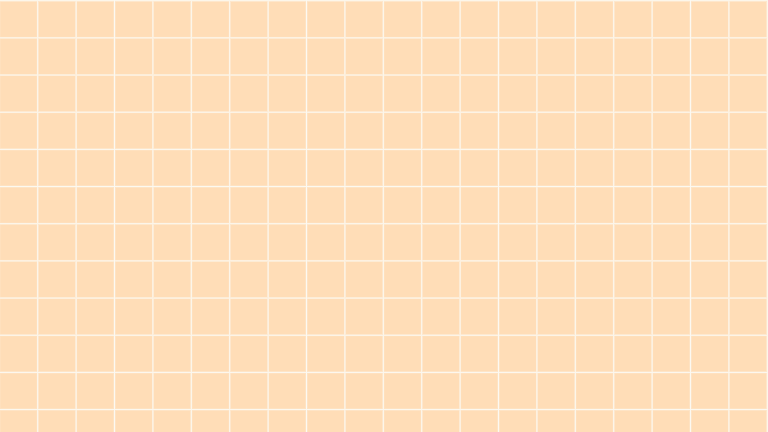
Reproduce this pattern procedurally as a Shadertoy shader.

```glsl
// Thin off-white square grid on a flat pale peach ground.

const vec3 PEACH = vec3(1.0, 0.867, 0.718);
const vec3 LINE_WHITE = vec3(0.985, 0.995, 0.985);

const float COLUMNS = 20.0;       // cells across the canvas width
const float ROWS = 11.622;        // cells down the canvas height
const float LINE_WIDTH = 0.0025;  // in canvas heights
const float CORNER_INSET = 0.0016; // first lines, from the top right corner

// Distance on each axis to the nearest multiple of the period
vec2 gridDistance(vec2 p, vec2 period) {
    return abs(fract(p / period + 0.5) - 0.5) * period;
}

// Soft-edged coverage of a line, given the distance to its centre
float lineCoverage(float dist, float width, float softness) {
    return smoothstep(-softness, softness, 0.5 * width - dist);
}

void mainImage(out vec4 fragColor, in vec2 fragCoord) {
    // Canvas heights, measured from the top right corner
    vec2 p = (iResolution.xy - fragCoord) / iResolution.y - CORNER_INSET;
    float pixel = 1.0 / iResolution.y;
    float aspect = iResolution.x / iResolution.y;

    // Cells are slightly wider than tall
    vec2 period = vec2(aspect / COLUMNS, 1.0 / ROWS);
    vec2 dist = gridDistance(p, period);

    // Join both line directions without brightening the crossings
    float grid = max(lineCoverage(dist.x, LINE_WIDTH, pixel),
                     lineCoverage(dist.y, LINE_WIDTH, pixel));

    fragColor = vec4(mix(PEACH, LINE_WHITE, grid), 1.0);
}
```
